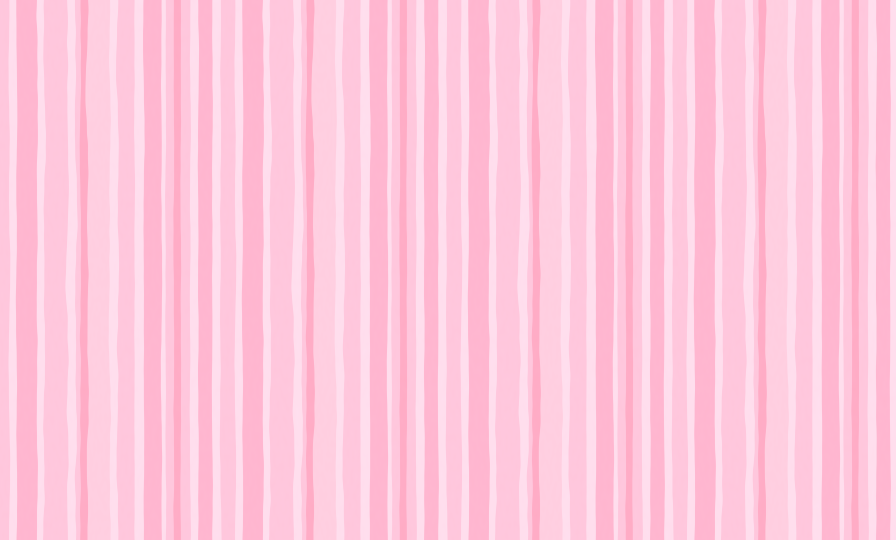
Write a Shadertoy shader that draws this pattern.

```glsl
// Hand-painted pink candy stripes: one uneven group of vertical bands repeats
// across the canvas. Bands are layered left to right, each starting at an edge
// that sways gently along its length with one-dimensional gradient noise.

const float REPEATS = 3.965;      // stripe groups across the canvas
const float PERIOD = 193.7;       // width of one group in design units
const float GROUP_START = 23.0;   // offset of the first group, design units
const float SWAY_CALM = 0.9;      // edge sway of the straighter bands
const float SWAY_LOOSE = 2.0;     // edge sway of the looser bands
const float LOOSE_END = 80.0;     // bands before this position are loose
const float SWAY_LENGTH = 85.0;   // length of the main sway
const float RIPPLE = 0.3;         // share of finer ripple in the sway
const float GRAIN = 0.006;        // strength of the faint paint mottling

const int BANDS = 20;

// Left edge of each band within a group
const float EDGES[BANDS] = float[](
    9.0, 15.0, 35.0, 42.0, 46.0, 52.0, 71.0, 78.0, 92.3, 100.3,
    115.5, 119.0, 126.0, 132.0, 140.0, 147.0, 159.0, 166.0, 178.7, 185.0);

// Tones: 0 pale, 1 light, 2 medium, 3 deep, 4 dark
const int TONES[BANDS] = int[](
    0, 2, 0, 2, 4, 1, 0, 2, 0, 3,
    0, 2, 4, 2, 0, 3, 0, 2, 0, 3);

const vec3 PALETTE[5] = vec3[](
    vec3(1.0, 0.87, 0.93),
    vec3(1.0, 0.81, 0.88),
    vec3(1.0, 0.78, 0.865),
    vec3(1.0, 0.715, 0.815),
    vec3(1.0, 0.675, 0.775));

float hash(vec2 p) {
    vec3 q = fract(p.xyx * 0.1031);
    q += dot(q, q.yzx + 33.33);
    return fract((q.x + q.y) * q.z);
}

float slope(vec2 cell) {
    return hash(cell) * 2.0 - 1.0;
}

// Gradient noise along a line; seed selects an independent line
float lineNoise(float t, float seed) {
    float cell = floor(t), f = t - cell;
    float fade = f * f * f * (f * (f * 6.0 - 15.0) + 10.0);
    return 2.0 * mix(slope(vec2(cell, seed)) * f,
                     slope(vec2(cell + 1.0, seed)) * (f - 1.0), fade);
}

vec2 gradientAt(vec2 cell) {
    float angle = 6.2832 * hash(cell);
    return vec2(cos(angle), sin(angle));
}

// Gradient noise over the plane
float noise(vec2 p) {
    vec2 cell = floor(p), f = p - cell;
    vec2 fade = f * f * f * (f * (f * 6.0 - 15.0) + 10.0);
    vec2 e = vec2(1.0, 0.0);
    float low = mix(dot(gradientAt(cell), f),
                    dot(gradientAt(cell + e.xy), f - e.xy), fade.x);
    float high = mix(dot(gradientAt(cell + e.yx), f - e.yx),
                     dot(gradientAt(cell + e.xx), f - e.xx), fade.x);
    return mix(low, high, fade.y);
}

// Sideways drift of one edge at height y
float edgeSway(float y, float seed, float edge) {
    float amount = edge < LOOSE_END ? SWAY_LOOSE : SWAY_CALM;
    float t = y / SWAY_LENGTH + 0.37 * seed;
    return amount * (lineNoise(t, seed) + RIPPLE * lineNoise(t * 4.0, seed + 50.0));
}

void mainImage(out vec4 fragColor, in vec2 fragCoord) {
    // Design units span the canvas width
    float unitsPerPixel = REPEATS * PERIOD / iResolution.x;
    vec2 p = fragCoord * unitsPerPixel;
    float x = mod(p.x - GROUP_START, PERIOD);
    float soft = 0.6 * unitsPerPixel;

    // Lay the bands over the deep tone that spans the group seam
    vec3 color = PALETTE[3];
    for (int i = 0; i < BANDS; i++) {
        float edge = EDGES[i] + edgeSway(p.y, float(i) + 3.0, EDGES[i]);
        color = mix(color, PALETTE[TONES[i]], smoothstep(-soft, soft, x - edge));
    }

    // Faint mottling of the paint, stretched along the bands
    color.gb += GRAIN * noise(p * vec2(0.3, 0.12));
    fragColor = vec4(color, 1.0);
}
```
